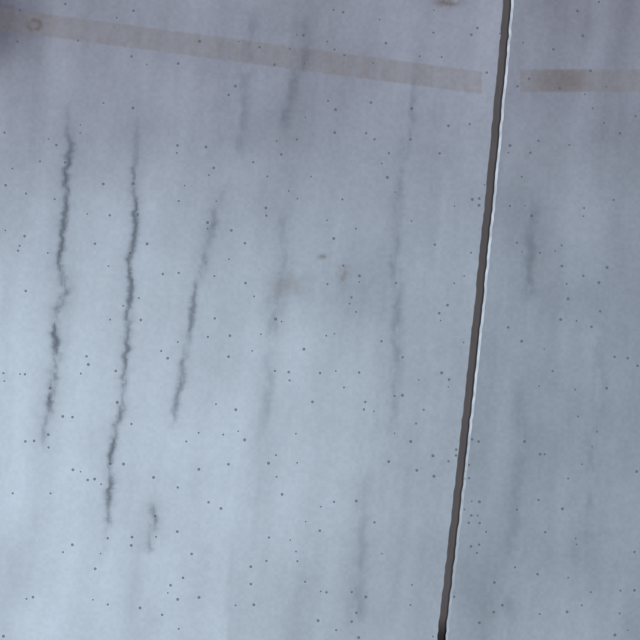
Write a Shadertoy shader that draws this texture.

```glsl
// Weathered blue-grey concrete panels: a leaning dark joint with a chalky lip,
// a faded band near the top and winding water stains. Layered value noise
// shapes the surface; stains follow bent, noisy lines between two end points.

const vec3 DARK_CONCRETE = vec3(0.44, 0.475, 0.525);
const vec3 LIGHT_CONCRETE = vec3(0.73, 0.79, 0.85);
const vec3 STAIN_COLOR = vec3(0.32, 0.35, 0.40);
const vec3 RUST_COLOR = vec3(0.38, 0.35, 0.34);
const vec3 JOINT_COLOR = vec3(0.33, 0.32, 0.33);
const vec3 LIP_COLOR = vec3(0.75, 0.80, 0.85);
const float JOINT_BASE = 0.689;
const float JOINT_LEAN = 0.104;
const float JOINT_HALF_WIDTH = 0.0062;
const float BAND_HALF_WIDTH = 0.018;
const float PORE_CELLS = 85.0;
const float GRAIN = 0.045;

// Stain end points: upper xy, lower xy
const int STAINS = 12;
const vec4 STAIN_ENDS[STAINS] = vec4[](
    vec4(0.111, 0.87, 0.063, 0.28), vec4(0.219, 0.87, 0.154, 0.11),
    vec4(0.358, 0.74, 0.270, 0.31), vec4(0.460, 0.76, 0.410, 0.30),
    vec4(0.490, 0.99, 0.444, 0.79), vec4(0.657, 0.97, 0.616, 0.30),
    vec4(0.391, 1.02, 0.375, 0.74), vec4(0.247, 0.23, 0.236, 0.13),
    vec4(0.835, 0.70, 0.822, 0.52), vec4(0.818, 0.46, 0.785, 0.00),
    vec4(0.948, 0.60, 0.905, 0.08), vec4(0.573, 0.28, 0.557, 0.01));
// Stain shape: sideways bend, core width, strength
const vec3 STAIN_SHAPE[STAINS] = vec3[](
    vec3(0.010, 0.0055, 0.75), vec3(0.013, 0.0050, 0.70),
    vec3(-0.012, 0.0055, 0.55), vec3(0.0, 0.011, 0.23),
    vec3(0.0, 0.010, 0.36), vec3(-0.013, 0.007, 0.32),
    vec3(0.0, 0.013, 0.28), vec3(-0.006, 0.006, 0.50),
    vec3(0.0, 0.009, 0.36), vec3(0.004, 0.013, 0.20),
    vec3(0.0, 0.013, 0.17), vec3(0.0, 0.010, 0.20));

float hash(vec2 p) {
    vec3 q = fract(vec3(p.xyx) * 0.1031);
    q += dot(q, q.yzx + 33.33);
    return fract((q.x + q.y) * q.z);
}

float noise(vec2 p) {
    vec2 i = floor(p), f = fract(p);
    f = f * f * (3.0 - 2.0 * f);
    return mix(mix(hash(i), hash(i + vec2(1, 0)), f.x),
               mix(hash(i + vec2(0, 1)), hash(i + vec2(1, 1)), f.x), f.y);
}

float fbm(vec2 p) {
    float sum = 0.0, amp = 0.5;
    for (int i = 0; i < 5; i++) {
        sum += amp * noise(p);
        p = p * 2.03 + 17.3;
        amp *= 0.5;
    }
    return sum;
}

// Soft elliptical spot
float spot(vec2 p, vec2 center, vec2 radius) {
    vec2 d = (p - center) / radius;
    return exp(-dot(d, d));
}

float stain(vec2 p, vec4 ends, vec3 shape, float seed) {
    float t = (ends.y - p.y) / (ends.y - ends.w);
    float fade = smoothstep(0.0, 0.25, t) * (1.0 - smoothstep(0.85, 1.0, t));
    float wander = (noise(vec2(p.y * 22.0, seed)) - 0.5) * 0.014
                 + (fbm(vec2(p.y * 90.0, p.x * 40.0 + seed)) - 0.5) * 0.012;
    float d = p.x - mix(ends.x, ends.z, t) - shape.x * sin(3.1416 * t) - wander;
    float core = exp(-d * d / (shape.y * shape.y));
    float halo = exp(-abs(d) / (shape.y * 2.6));
    float broken = smoothstep(0.22, 0.68, fbm(p * vec2(75.0, 32.0) + seed));
    return fade * shape.z * (core * broken * 0.75 + halo * 0.28);
}

// Large scale light and cloudy wear
float slabShade(vec2 p, float right) {
    float glow = 1.0 - smoothstep(0.35, 1.0, p.y);
    float s = 0.27 + 0.62 * glow * (1.0 - 0.6 * smoothstep(0.15, 0.75, p.x));
    s -= 0.13 * right;
    s -= 0.65 * spot(p, vec2(-0.01, 0.97), vec2(0.06, 0.07));
    s -= 0.10 * smoothstep(0.348, 0.362, p.x) * (1.0 - smoothstep(0.4, 0.65, p.x))
       * (1.0 - smoothstep(0.06, 0.2, p.y));
    vec2 run = vec2(p.x - JOINT_LEAN * p.y, p.y);
    s += 0.30 * (fbm(run * vec2(24.0, 3.5)) - 0.48);
    return s + 0.26 * (fbm(p * 9.0 + 4.0) - 0.48);
}

void mainImage(out vec4 fragColor, in vec2 fragCoord) {
    vec2 p = fragCoord / iResolution.xy;
    float px = 1.0 / iResolution.y;
    float jointD = p.x - JOINT_BASE - JOINT_LEAN * p.y
                 - 0.004 * sin(3.1416 * p.y) + 0.0016 * (noise(p.yy * 70.0) - 0.5);
    float right = smoothstep(-px, px, jointD);
    vec3 col = mix(DARK_CONCRETE, LIGHT_CONCRETE, slabShade(p, right));
    col += vec3(0.018, -0.003, 0.004) * smoothstep(0.5, 1.0, p.y);

    // Faded band, interrupted at the joint
    float bandY = mix(0.970 - 0.132 * p.x, 0.874, right);
    float band = 1.0 - smoothstep(BAND_HALF_WIDTH - 0.003, BAND_HALF_WIDTH + 0.002, abs(p.y - bandY));
    band *= 1.0 - smoothstep(0.750, 0.756, p.x) * (1.0 - smoothstep(0.81, 0.815, p.x));
    float wear = fbm(p * vec2(110.0, 25.0));
    col = mix(col, RUST_COLOR + 0.09, band * (0.16 + 0.45 * wear) * 0.75);
    col = mix(col, RUST_COLOR, band * 0.4 * spot(p, vec2(0.88, 0.875), vec2(0.04, 0.03)));

    // Water stains
    for (int i = 0; i < STAINS; i++)
        col = mix(col, STAIN_COLOR, stain(p, STAIN_ENDS[i], STAIN_SHAPE[i], float(i) * 7.7));

    // Rusty knots and smudges
    float knot = exp(-pow((length((p - vec2(0.053, 0.961)) * vec2(1.0, 1.3)) - 0.010) / 0.004, 2.0));
    float smudge = 0.55 * knot + 0.8 * spot(p, vec2(0.699, 0.996), vec2(0.018, 0.006))
                 + 0.45 * spot(p, vec2(0.506, 0.599), vec2(0.009, 0.004))
                 + 0.35 * spot(p, vec2(0.536, 0.570), vec2(0.007, 0.016))
                 + 0.22 * spot(p, vec2(0.45, 0.555), vec2(0.03, 0.02));
    col = mix(col, RUST_COLOR, smudge * smoothstep(0.15, 0.6, fbm(p * 90.0)));

    // Scattered pores, denser beside the lower joint
    vec2 cell = floor(p * PORE_CELLS);
    vec2 offset = 0.25 + 0.5 * vec2(hash(cell + 3.1), hash(cell + 8.7));
    float size = mix(0.0007, 0.0020, hash(cell + 5.3));
    float density = 0.05 + 0.35 * spot(p, vec2(0.735, 0.22), vec2(0.025, 0.12));
    float pore = 1.0 - smoothstep(size - px * 0.5, size + px, length(p - (cell + offset) / PORE_CELLS));
    col = mix(col, STAIN_COLOR, 0.6 * pore * step(hash(cell), density));
    col += GRAIN * (fbm(p * 190.0) - 0.48);

    // Joint with a chalky lip on its right
    float lipD = abs(jointD - JOINT_HALF_WIDTH - 0.0018);
    float lip = 1.0 - smoothstep(0.0012, 0.0022 + px, lipD);
    lip *= mix(0.4, 1.0, smoothstep(0.15, 0.4, p.y)) * (0.55 + 0.6 * noise(p * vec2(30.0, 120.0)));
    col = mix(col, LIP_COLOR, clamp(lip, 0.0, 1.0));
    float gap = 1.0 - smoothstep(JOINT_HALF_WIDTH - px, JOINT_HALF_WIDTH + px, abs(jointD));
    float depth = 1.0 - 0.4 * smoothstep(0.002, 0.006, jointD) - 0.5 * (1.0 - smoothstep(0.0, 0.04, p.y));
    col = mix(col, JOINT_COLOR * depth + 0.04 * (wear - 0.5), gap);

    fragColor = vec4(clamp(col, 0.0, 1.0), 1.0);
}
```
